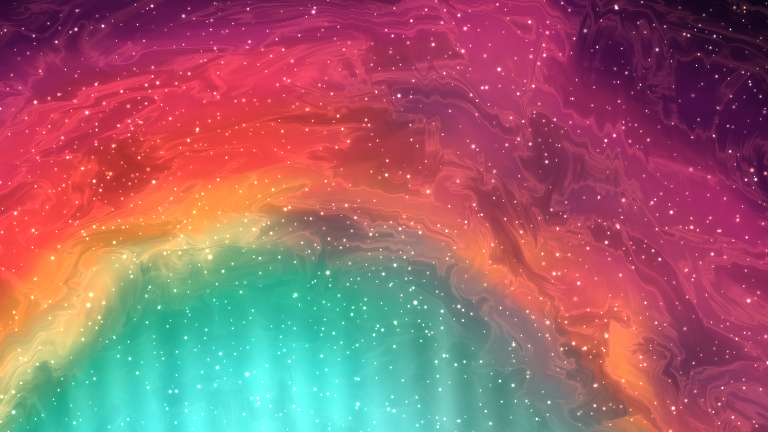
Write a Shadertoy shader that draws this background.

```glsl
// A glowing nebula: a teal hollow under a broad arch of gold, red and violet gas.
// Signed height over a parabola picks the colour; warped layered sines fray it
// into strands, and jittered grid cells scatter the stars.

float hash(vec2 c) {
    return fract(sin(dot(c, vec2(127.1, 311.7))) * 43758.5);
}

// Soft elliptical spot, 1 at its centre.
float spot(vec2 p, vec2 centre, vec2 radius) {
    vec2 q = (p - centre) / radius;
    return exp(-dot(q, q));
}

// Layered sines, each octave bent by the one before; about -1 to 1.
float strands(vec2 p) {
    float sum = 0.0, amp = 0.5;
    for (int i = 0; i < 7; i++) {
        p = mat2(1.3, -0.95, 0.95, 1.3) * p + 1.7;
        p += 0.55 * sin(p.yx * 1.3 + vec2(0.0, 2.1) + float(i));
        sum += amp * sin(p.x) * cos(0.8 * p.y);
        amp *= 0.68;
    }
    return sum;
}

// One star per chosen cell, kept clear of the cell border.
vec3 starLayer(vec2 p, float cells, float density, float size) {
    vec2 id = floor(p * cells);
    float seed = hash(id + cells);
    vec2 jitter = 0.25 + 0.5 * vec2(hash(id + 3.7), hash(id + 9.2));
    float r = length(fract(p * cells) - jitter) / cells;
    float width = max(size * (0.6 + 0.6 * hash(id + 5.1)), 0.45 / iResolution.y);
    float glow = exp(-r * r / (width * width)) + 0.12 * exp(-r / (width * 1.8));
    glow *= smoothstep(0.5, 0.25, r * cells) * step(seed, density);
    vec3 tint = mix(vec3(1.0, 0.66, 0.45), vec3(0.95, 0.97, 0.9), hash(id + 1.3));
    return tint * glow * (0.35 + 0.65 * hash(id + 6.4));
}

void mainImage(out vec4 fragColor, in vec2 fragCoord) {
    vec2 p = fragCoord / iResolution.xy * vec2(1.778, 1.0);

    // Arch coordinates: distance across the arch and angle along it.
    float off = p.x - 0.64;
    float across = (p.y - 0.46 + 0.8 * off * off) / sqrt(1.0 + 2.56 * off * off);
    float along = atan(off, p.y + 0.4);
    float right = smoothstep(0.5, 1.08, p.x);

    // Broad billows and finer strands that follow the arch.
    float billow = strands(p * 2.1 + 4.0);
    float flow = strands(vec2(along * 2.6, across * 5.5) + 0.25 * billow);
    float fine = strands(vec2(along * 7.0, across * 16.0) + 0.9 * billow + 8.0);
    float d = across + 0.05 * billow + 0.04 * flow + 0.012 * fine;
    d -= 0.12 * spot(p, vec2(1.2, 1.0), vec2(0.22, 0.25));

    // Teal hollow with faint upright rays.
    vec3 teal = mix(vec3(0.22, 0.88, 0.85), vec3(0.15, 0.67, 0.53), smoothstep(-0.36, -0.08, across));
    teal = mix(teal, vec3(0.39, 0.57, 0.55), 0.8 * smoothstep(0.75, 1.25, p.x + 0.35 * p.y));
    float rays = sin(p.x * 31.0 + 2.0 * sin(p.x * 13.0)) + sin(p.x * 74.0 + p.y * 5.0);
    teal += 0.035 * rays * smoothstep(0.42, 0.1, p.y);
    teal += vec3(0.18, 0.1, 0.1) * spot(p, vec2(0.72, 0.0), vec2(0.4, 0.16));

    // Bands from the inner rim outward; the right half is duller.
    vec3 rim = mix(vec3(0.84, 0.77, 0.49), vec3(0.56, 0.43, 0.45), right);
    vec3 gold = mix(vec3(0.97, 0.57, 0.26), vec3(0.87, 0.40, 0.36), right);
    vec3 red = mix(vec3(0.94, 0.26, 0.25), vec3(0.80, 0.29, 0.34), right);
    vec3 rose = mix(vec3(0.83, 0.20, 0.32), vec3(0.65, 0.21, 0.37), right);
    vec3 col = mix(teal, mix(vec3(0.36, 0.62, 0.45), vec3(0.43, 0.49, 0.49), right),
                   smoothstep(-0.12, -0.03, d));
    col = mix(col, rim, smoothstep(-0.05, 0.025, d));
    col = mix(col, gold, smoothstep(0.02, 0.085, d));
    col = mix(col, red, smoothstep(0.08, 0.17, d));
    col = mix(col, rose, smoothstep(0.2, 0.33, d));
    col = mix(col, vec3(0.61, 0.15, 0.37), smoothstep(0.37, 0.47, d));
    col = mix(col, vec3(0.27, 0.05, 0.25), smoothstep(0.46, 0.55, d));
    col = mix(col, vec3(0.07, 0.02, 0.11), smoothstep(0.56, 0.71, d));

    // Dusky clouds, then warm highlights.
    float dusk = 0.65 * spot(p, vec2(1.27, 0.56), vec2(0.2, 0.13))
               + 0.6 * spot(p, vec2(0.95, 0.74), vec2(0.16, 0.08))
               + 0.75 * spot(p, vec2(1.56, 0.13), vec2(0.12, 0.14))
               + 0.5 * spot(p, vec2(0.77, 0.48), vec2(0.14, 0.08))
               + 0.4 * spot(p, vec2(1.76, 0.04), vec2(0.13, 0.2));
    col = mix(col, vec3(0.38, 0.17, 0.31), clamp(dusk * (0.9 + 0.8 * flow), 0.0, 0.85));
    float ember = spot(p, vec2(1.43, 0.19), vec2(0.07, 0.1))
                + 0.7 * spot(p, vec2(1.17, 0.41), vec2(0.13, 0.06))
                + 0.6 * spot(p, vec2(1.47, 0.04), vec2(0.07, 0.08))
                + 0.7 * spot(p, vec2(0.16, 0.33), vec2(0.09, 0.09))
                + 0.5 * spot(p, vec2(0.38, 0.53), vec2(0.1, 0.06));
    col = mix(col, vec3(1.0, 0.56, 0.29), clamp(ember * (0.65 + 0.7 * fine), 0.0, 0.8));

    // Strand shading, weaker in the smooth hollow.
    float gas = mix(0.25, 1.0, smoothstep(-0.15, 0.05, d));
    col *= 1.0 + gas * (0.14 * flow + 0.17 * fine);
    col += gas * vec3(0.16, 0.08, 0.06) * pow(max(1.0 - abs(2.5 * fine), 0.0), 3.0);

    // Stars, denser in two clusters.
    float cluster = spot(p, vec2(0.25, 0.6), vec2(0.17, 0.13))
                  + spot(p, vec2(0.91, 0.35), vec2(0.13, 0.12));
    for (int i = 0; i < 4; i++) {
        float k = float(i);
        vec2 q = mat2(0.8, -0.6, 0.6, 0.8) * p + 3.1 * k;
        col += starLayer(q, 10.0 + 12.0 * k, 0.22 + 0.3 * cluster, 0.0036 - 0.0007 * k);
    }
    fragColor = vec4(clamp(col, 0.0, 1.0), 1.0);
}
```
